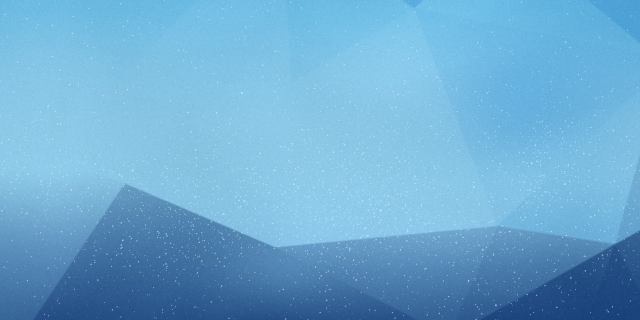
This background is drawn by a WebGL 1 fragment shader. Its source:

```glsl
precision highp float;
// Pale blue faceted sky over dark low-poly ridges, with haze and drifting specks.

uniform vec2 u_resolution;

#define SKY vec3(0.37, 0.71, 0.88)
#define PALE vec3(0.55, 0.79, 0.91)
#define MIST vec3(0.48, 0.72, 0.87)
#define AZURE vec3(0.25, 0.59, 0.82)
#define DEEP vec3(0.11, 0.27, 0.49)
#define SPECK_LAYERS 4
#define SPECK_RADIUS 0.0034
#define SPECK_GLOW 0.6
#define HAZE_AMOUNT 0.035
#define GRAIN_AMOUNT 0.022
#define EDGE_WIDTH 0.0036

float hash(vec2 p) {
  vec3 q = fract(vec3(p.xyx) * 0.1031);
  q += dot(q, q.yzx + 33.33);
  return fract((q.x + q.y) * q.z);
}

// Signed distance to the line a-b, positive on its left side
float side(vec2 p, vec2 a, vec2 b) {
  vec2 d = normalize(b - a);
  return d.x * (p.y - a.y) - d.y * (p.x - a.x);
}

float soften(float d) {
  float edge = max(EDGE_WIDTH, 0.8 / u_resolution.y);
  return smoothstep(-edge, edge, d);
}

// Smooth coverage of convex shapes with counterclockwise corners
float triangle(vec2 p, vec2 a, vec2 b, vec2 c) {
  return soften(min(side(p, a, b), min(side(p, b, c), side(p, c, a))));
}

float quad(vec2 p, vec2 a, vec2 b, vec2 c, vec2 d) {
  return soften(min(min(side(p, a, b), side(p, b, c)), min(side(p, c, d), side(p, d, a))));
}

// Shadow strength from low (canvas floor) to high (ridge level), fading out above
float ramp(float y, float low, float high) {
  return max(mix(low, high, y / 0.4), 0.0);
}

float blob(vec2 p, vec2 center, vec2 size) {
  vec2 d = (p - center) / size;
  return exp(-dot(d, d));
}

// Layered sines, each bent by the one before
float haze(vec2 p) {
  float sum = 0.0, gain = 0.5;
  for (int i = 0; i < 4; i++) {
    p = mat2(0.8, -0.6, 0.6, 0.8) * p * 1.7 + 1.3;
    p += 0.5 * sin(p.yx);
    sum += gain * sin(p.x) * sin(p.y);
    gain *= 0.6;
  }
  return sum;
}

// One randomly placed speck per cell, in layers of rising density; most are dim
float specks(vec2 p, float density) {
  float light = 0.0;
  for (int i = 0; i < SPECK_LAYERS; i++) {
    float layer = float(i), cells = 22.0 + 18.0 * layer;
    vec2 q = mat2(0.8, -0.6, 0.6, 0.8) * p * cells + 60.0;
    vec2 id = floor(q) + 71.0 * layer;
    vec2 spot = 0.15 + 0.7 * vec2(hash(id), hash(id + 19.7));
    float vigor = hash(id + 43.1);
    vigor *= vigor;
    float size = SPECK_RADIUS * mix(0.45, 1.0, vigor) / (1.0 + 0.2 * layer);
    float d = length(fract(q) - spot) / cells;
    float shown = step(hash(id + 87.3), density);
    light += shown * (1.0 - smoothstep(0.1 * size, size + 0.0014, d)) * mix(0.2, 1.0, vigor);
  }
  return min(light, 1.0);
}

void main() {
  vec2 p = gl_FragCoord.xy / u_resolution * vec2(2.0, 1.0);

  // Shared corners of the facets, some just outside the canvas
  vec2 leftPeak = vec2(0.39, 0.427), valley = vec2(0.86, 0.227);
  vec2 rightPeak = vec2(1.555, 0.294), knot = vec2(1.922, 0.237);
  vec2 apex = vec2(1.294, 0.974), joint = vec2(0.911, 0.74), wing = vec2(0.313, 0.68);
  vec2 leftFoot = vec2(0.07, -0.05), midFoot = vec2(1.402, -0.05), farFoot = vec2(1.411, -0.05);
  vec2 rim = vec2(2.1, 0.816), ledge = vec2(2.1, 0.336);
  vec2 topLeft = vec2(0.612, 1.0), topMid = vec2(0.893, 1.05);

  // Sky gradient with broad glows
  vec3 color = mix(MIST, PALE, smoothstep(0.1, 0.45, p.y));
  color = mix(color, SKY, 0.85 * smoothstep(0.6, 1.07, p.y));
  color = mix(color, PALE, 0.5 * blob(p, vec2(0.15, 0.72), vec2(0.35, 0.22)));
  color = mix(color, PALE, 0.5 * blob(p, vec2(1.15, 0.65), vec2(0.3, 0.25)));
  color = mix(color, AZURE, 0.45 * blob(p, vec2(1.64, 0.67), vec2(0.24, 0.18)));
  color = mix(color, AZURE, 0.3 * smoothstep(1.35, 2.0, p.x) * smoothstep(0.4, 0.85, p.y));

  // Faint upper facets
  color = mix(color, PALE, 0.2 * quad(p, wing, joint, topMid, topLeft));
  color = mix(color, SKY, 0.12 * quad(p, joint, apex, vec2(1.22, 1.05), topMid));
  color = mix(color, PALE, 0.1 * triangle(p, joint, valley, apex));
  color = mix(color, PALE, 0.18 * triangle(p, apex, valley, rightPeak));
  color = mix(color, AZURE, 0.08 * triangle(p, apex, rightPeak, rim));
  color = mix(color, AZURE, 0.5 * triangle(p, apex, vec2(1.335, 1.01), vec2(1.24, 1.01)));
  color = mix(color, AZURE, 0.45 * triangle(p, vec2(1.8, 1.03), vec2(2.04, 0.832), vec2(2.04, 1.03)));
  color = mix(color, AZURE, ramp(p.y, 0.5, 0.17) * quad(p, rightPeak, knot, ledge, rim));
  color = mix(color, DEEP, 0.15 * triangle(p, knot, ledge, vec2(2.07, 0.77)));

  // Dark ridges, left to right; the second one pales toward the valley
  float fade = 1.0 - 0.32 * blob(p, vec2(0.92, 0.17), vec2(0.27, 0.13));
  float shadow = ramp(p.y, 0.76, 0.11) * quad(p, vec2(-0.1, 0.6), vec2(-0.1, -0.05), leftFoot, leftPeak);
  shadow += fade * ramp(p.y, 0.94, 0.34) * quad(p, leftPeak, leftFoot, midFoot, valley);
  shadow += ramp(p.y, 0.8, 0.0) * triangle(p, valley, midFoot, rightPeak);
  shadow += ramp(p.y, 0.86, 0.05) * quad(p, rightPeak, midFoot, farFoot, knot);
  shadow += ramp(p.y, 1.0, 0.6) * quad(p, knot, farFoot, vec2(2.1, -0.05), ledge);
  color = mix(color, DEEP, shadow);
  color = mix(color, DEEP, 0.4 * triangle(p, knot, vec2(1.818, -0.05), vec2(2.04, 0.015)));

  // Haze, specks clumped in a low band, and fine grain
  color += HAZE_AMOUNT * haze(p * 2.2);
  float density = 0.07 + 0.5 * blob(p, vec2(1.0, 0.36), vec2(0.9, 0.24));
  density += 0.4 * blob(p, vec2(1.78, 0.45), vec2(0.22, 0.16));
  density *= 1.0 + 0.9 * haze(p * 5.0 + 3.0);
  color = mix(color, vec3(0.88, 0.96, 1.0), SPECK_GLOW * specks(p, density));
  color += GRAIN_AMOUNT * (hash(floor(p * 256.0)) - 0.5);
  gl_FragColor = vec4(color, 1.0);
}
```
